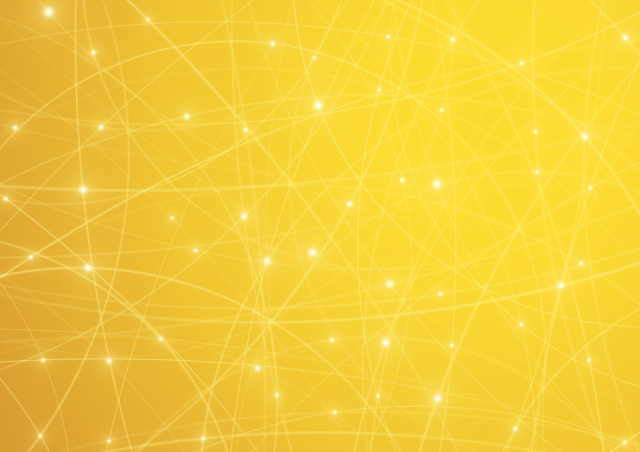
Reproduce this background procedurally as a WebGL 2 fragment shader.

```glsl
#version 300 es
precision highp float;
// Golden gradient crossed by fine glowing arcs that meet at bright sparks.

uniform vec2 u_resolution;
out vec4 fragColor;

// Colours
const vec3 ORANGE = vec3(0.850, 0.615, 0.190);
const vec3 AMBER  = vec3(0.935, 0.765, 0.190);
const vec3 YELLOW = vec3(0.990, 0.860, 0.190);
const vec3 ARC    = vec3(1.000, 0.950, 0.550);
const vec3 HALO   = vec3(1.000, 0.930, 0.520);
const vec3 CORE   = vec3(1.000, 1.000, 0.940);

// Background light
const vec2 LIGHT_CENTRE  = vec2(1.10, 0.72);
const vec2 LIGHT_STRETCH = vec2(0.80, 0.75);

// Sparks, on a jittered grid
const ivec2 GRID = ivec2(9, 6);
const float JITTER = 0.85;
const float CORE_MIN = 0.0035;
const float CORE_MAX = 0.0105;
const float HALO_SCALE = 4.2;
const float HALO_STRENGTH = 0.62;

// Arcs, each through one spark
const int ARC_COUNT = 74;
const float RADIUS_MIN = 0.65;
const float RADIUS_MAX = 4.5;
const float WIDTH_MIN = 0.0008;
const float WIDTH_MAX = 0.0034;
const float ALPHA_MIN = 0.12;
const float ALPHA_MAX = 0.48;
const float ARC_FADE = 0.75;

const float TAU = 6.2831853;

float hash(vec2 p) {
    return fract(sin(dot(p, vec2(127.1, 311.7))) * 43758.5453);
}

// Position of a spark; x spans the canvas width
vec2 sparkPosition(int index, float aspect) {
    int id = index % (GRID.x * GRID.y);
    vec2 cell = vec2(id % GRID.x, id / GRID.x);
    vec2 offset = vec2(hash(cell + 3.7), hash(cell + 19.3)) - 0.5;
    vec2 unit = (cell + 0.5 + JITTER * offset) / vec2(GRID);
    return unit * vec2(aspect, 1.0);
}

vec3 background(vec2 p) {
    float light = 1.0 - length((p - LIGHT_CENTRE) * LIGHT_STRETCH);
    vec3 color = mix(ORANGE, AMBER, clamp(light / 0.4, 0.0, 1.0));
    return mix(color, YELLOW, smoothstep(0.3, 0.85, light));
}

// Opacity of one arc of a large circle, strongest near its spark
float arcOpacity(vec2 p, int index, float aspect, float pixel) {
    float seed = float(index);
    vec2 anchor = sparkPosition(index * 7, aspect);
    float angle = TAU * hash(vec2(seed, 1.3));
    float bend = hash(vec2(seed, 2.9));
    float radius = mix(RADIUS_MIN, RADIUS_MAX, bend * bend);
    vec2 centre = anchor + radius * vec2(cos(angle), sin(angle));
    float dist = abs(length(p - centre) - radius);

    float weight = hash(vec2(seed, 5.1));
    float width = mix(WIDTH_MIN, WIDTH_MAX, weight * weight);
    float alpha = mix(ALPHA_MIN, ALPHA_MAX, hash(vec2(seed, 8.7)));
    vec2 away = p - anchor;
    float fade = exp(-ARC_FADE * dot(away, away));
    float edge = 0.8 * pixel;
    float line = 1.0 - smoothstep(max(width - edge, 0.0), width + edge, dist);
    float sheen = 0.12 * exp(-dist / (3.0 * width));
    return alpha * fade * min(line + sheen, 1.0);
}

void main() {
    float pixel = 1.0 / u_resolution.y;
    float aspect = u_resolution.x * pixel;
    vec2 p = gl_FragCoord.xy * pixel;
    vec3 color = background(p * vec2(1.4144 / aspect, 1.0));

    // Web of arcs
    for (int i = 0; i < ARC_COUNT; i++) {
        color = mix(color, ARC, arcOpacity(p, i, aspect, pixel));
    }

    // Sparks: soft halo, then a white core
    for (int i = 0; i < GRID.x * GRID.y; i++) {
        float size = hash(vec2(float(i), 41.7));
        float radius = mix(CORE_MIN, CORE_MAX, size * size);
        float dist = length(p - sparkPosition(i, aspect));
        float halo = HALO_STRENGTH * exp(-dist / (radius * HALO_SCALE * 0.7));
        float core = exp(-dist * dist / (radius * radius));
        color = mix(color, HALO, halo);
        color = mix(color, CORE, core);
    }

    fragColor = vec4(color, 1.0);
}
```
